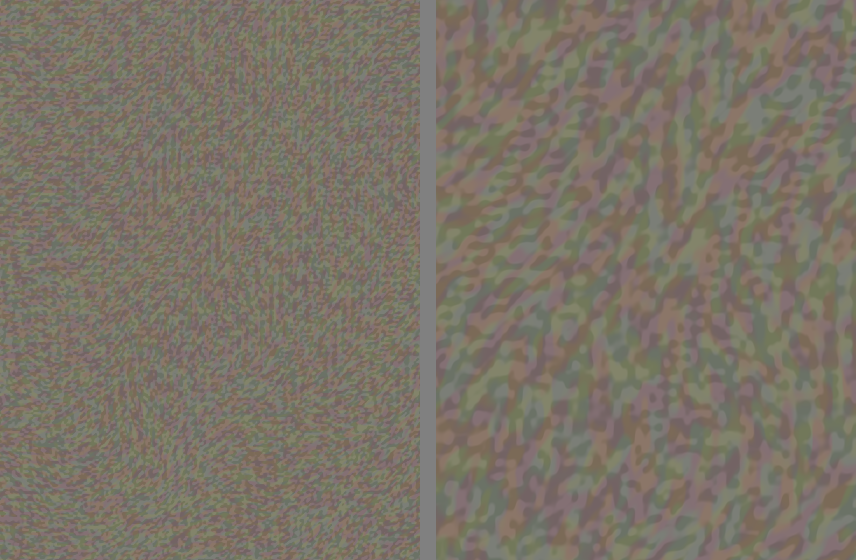
Left: the whole. Right: its middle third, enlarged.
Write a WebGL 2 fragment shader that draws this texture.

```glsl
#version 300 es
precision highp float;
// Fine leathery grain: short worm-like flecks of muted green, mauve, ochre and russet.

uniform vec2 u_resolution;
out vec4 fragColor;

// Colours: a mean tone and three axes of variation around it
const vec3 BASE_COLOR = vec3(0.482, 0.454, 0.404);
const vec3 GREEN_AXIS = vec3(-0.017, 0.028, 0.005);
const vec3 OCHRE_AXIS = vec3(0.015, 0.012, -0.024);
const vec3 LIGHT_AXIS = vec3(0.032, 0.024, 0.032);

// Cells per canvas height
const float HUE_SCALE = 165.0;
const float OCHRE_SCALE = 190.0;
const float LIGHT_SCALE = 240.0;
const float PATCH_SCALE = 22.0;
const float FLOW_SCALE = 5.0;

// Grain direction and shape
const float FLOW_ANGLE = 0.75;
const float FLOW_SWING = 2.6;
const float FLECK_STRETCH = 0.6;
const float EDGE_SOFTNESS = 0.13;
const float PATCH_BIAS = 0.12;
const int TAP_RADIUS = 2;

float hash(vec2 p) {
    return fract(sin(dot(p, vec2(127.1, 311.7))) * 43758.5453);
}

float valueNoise(vec2 p) {
    vec2 cell = floor(p);
    vec2 f = fract(p);
    f = f * f * (3.0 - 2.0 * f);
    float bottom = mix(hash(cell), hash(cell + vec2(1.0, 0.0)), f.x);
    float top = mix(hash(cell + vec2(0.0, 1.0)), hash(cell + vec2(1.0, 1.0)), f.x);
    return mix(bottom, top, f.y);
}

// Direction of the grain, drifting slowly across the canvas
vec2 flowDirection(vec2 p) {
    float drift = 0.65 * valueNoise(p * FLOW_SCALE + 3.7)
                + 0.35 * valueNoise(p * FLOW_SCALE * 3.0 + 11.3);
    float angle = FLOW_ANGLE + FLOW_SWING * (drift - 0.5);
    return vec2(cos(angle), sin(angle));
}

// Noise averaged along the flow, which draws it out into flecks
float fleckNoise(vec2 p, vec2 flow, float stretch) {
    float sum = 0.0;
    float total = 0.0;
    for (int i = -TAP_RADIUS; i <= TAP_RADIUS; i++) {
        float t = float(i);
        float weight = exp(-0.2 * t * t);
        sum += weight * valueNoise(p + flow * t * stretch);
        total += weight;
    }
    return sum / total;
}

// Soft threshold to the range -1 to 1
float signedStep(float value) {
    return 2.0 * smoothstep(0.5 - EDGE_SOFTNESS, 0.5 + EDGE_SOFTNESS, value) - 1.0;
}

void main() {
    vec2 p = gl_FragCoord.xy / u_resolution.y;
    vec2 flow = flowDirection(p);

    // Broad patches tilt the balance of the hues
    float greenBias = PATCH_BIAS * (valueNoise(p * PATCH_SCALE + 5.1) - 0.5);
    float ochreBias = PATCH_BIAS * (valueNoise(p * PATCH_SCALE + 41.9) - 0.5);

    // Flecks of hue and a finer grain of brightness
    float green = fleckNoise(p * HUE_SCALE + 17.3, flow, FLECK_STRETCH);
    float ochre = fleckNoise(p * OCHRE_SCALE + 71.9, flow, FLECK_STRETCH);
    float light = fleckNoise(p * LIGHT_SCALE + 139.1, flow, 0.5 * FLECK_STRETCH);

    vec3 color = BASE_COLOR
               + GREEN_AXIS * signedStep(green + greenBias)
               + OCHRE_AXIS * signedStep(ochre + ochreBias)
               + LIGHT_AXIS * signedStep(light);
    fragColor = vec4(color, 1.0);
}
```
